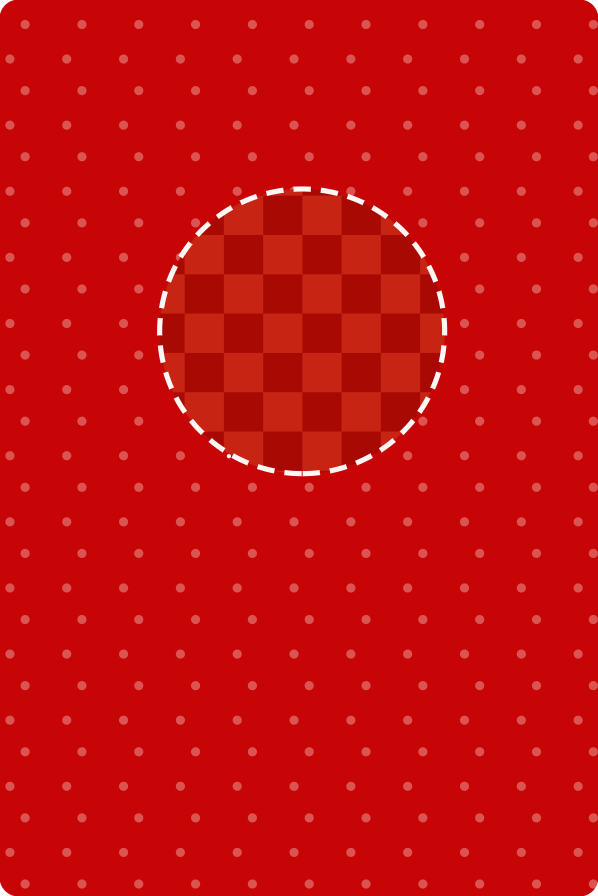
Reproduce this pattern procedurally as a Shadertoy shader.

```glsl
// A red rounded card with staggered pale dots and a checkered disc
// ringed by white dashes. Each part is a signed distance, tiled by
// repeats or polar coordinates, then layered with soft coverage.

const float TAU = 6.2831853;
const vec2 CARD = vec2(512.0, 768.0);   // design units spanning the canvas
const vec2 DISC_CENTER = vec2(258.7, 284.0);
const float DISC_RADIUS = 122.0;

const vec3 PAPER = vec3(1.0);
const vec3 RED = vec3(0.782, 0.016, 0.024);
const vec3 DOT_PINK = vec3(0.86, 0.33, 0.32);
const vec3 CHECK_LIGHT = vec3(0.785, 0.14, 0.075);
const vec3 CHECK_DARK = vec3(0.66, 0.04, 0.01);
const vec3 DASH_WHITE = vec3(0.99, 0.97, 0.96);

// Coverage of a shape from its signed distance
float cover(float d, float pixel) {
    return clamp(0.5 - d / pixel, 0.0, 1.0);
}

float boxDistance(vec2 p, vec2 halfSize) {
    vec2 q = abs(p) - halfSize;
    return length(max(q, 0.0)) + min(max(q.x, q.y), 0.0);
}

// Distance to the nearest dot of a lattice through origin
float dotGrid(vec2 p, vec2 origin, vec2 spacing, float radius) {
    vec2 cell = (fract((p - origin) / spacing + 0.5) - 0.5) * spacing;
    return length(cell) - radius;
}

// Smooth checkerboard: 1 on even cells, 0 on odd ones
float checker(vec2 p, vec2 size, float pixel) {
    vec2 edge = (0.5 - abs(fract(p / size) - 0.5)) * size;
    vec2 parity = 1.0 - 2.0 * mod(floor(p / size), 2.0);
    vec2 wave = parity * clamp(2.0 * edge / pixel, 0.0, 1.0);
    return 0.5 + 0.5 * wave.x * wave.y;
}

// Dashes run from the bottom; the first and last meet at a narrow seam
float dashedRing(vec2 p, float radius, float gaps, float fill, float halfWidth) {
    float angle = mod(atan(p.x, p.y), TAU);
    float period = TAU / (gaps + fill);
    float local = mod(angle, period) - 0.5 * fill * period;
    vec2 q = vec2(local * radius, length(p) - radius);
    return boxDistance(q, vec2(0.5 * fill * period * radius - 0.4, halfWidth));
}

void mainImage(out vec4 fragColor, in vec2 fragCoord) {
    // Design space, with y running down from the top edge
    vec2 uv = fragCoord / iResolution.xy;
    vec2 p = vec2(uv.x, 1.0 - uv.y) * CARD;
    float pixel = CARD.y / iResolution.y;
    vec2 q = p - DISC_CENTER;

    // Two interleaved dot lattices
    vec2 spacing = vec2(48.65, 56.67);
    float dots = min(dotGrid(p, vec2(21.5, 21.0), spacing, 3.9),
                     dotGrid(p, vec2(8.5, 50.6), spacing, 3.9));
    vec3 color = mix(RED, DOT_PINK, cover(dots, pixel));

    // Checkered disc
    float check = checker(p - vec2(258.9, 302.5), vec2(33.6, 33.7), pixel);
    vec3 board = mix(CHECK_DARK, CHECK_LIGHT, check);
    color = mix(color, board, cover(length(q) - DISC_RADIUS, pixel));

    // Dashed outline with a small nick at its lower left
    float ring = dashedRing(q, DISC_RADIUS, 32.0, 0.667, 2.2);
    ring = min(ring, length(p - vec2(196.0, 391.0)) - 1.8);
    color = mix(color, DASH_WHITE, cover(ring, pixel));

    // Rounded card corners
    float corner = 16.0;
    float card = boxDistance(p - 0.5 * CARD, 0.5 * CARD - corner) - corner;
    color = mix(PAPER, color, cover(card - 0.5 * pixel, pixel));

    fragColor = vec4(color, 1.0);
}
```
